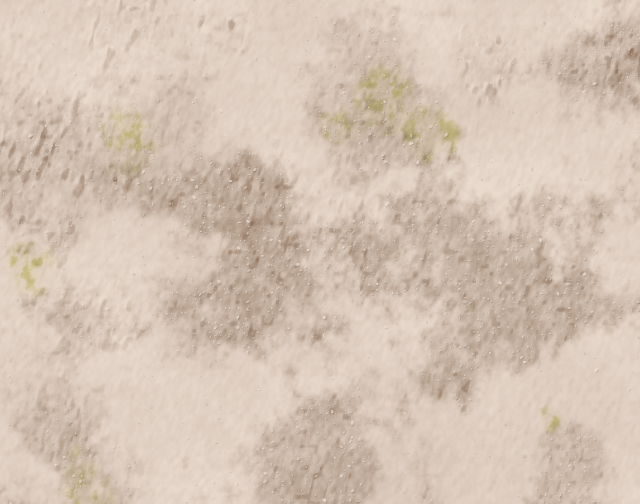
Write a Shadertoy shader that draws this texture.

```glsl
const vec3 SHADOW = vec3(0.63, 0.53, 0.45);
const vec3 SAND = vec3(0.893, 0.832, 0.782);
const vec3 MOSS = vec3(0.60, 0.56, 0.34);
const vec3 PEBBLE = vec3(0.93, 0.88, 0.83);
const float SOIL_DEPTH = 0.47;
const float PIT_DEPTH = 0.42;
const float FINE_GRAIN = 0.20;
const float COARSE_GRAIN = 0.62;
const float LEAN = 0.25;

// Broad zones: centre x, centre y, radius, strength
const vec4 SOIL[10] = vec4[10](
    vec4(0.53, 0.44, 0.23, 1.0), vec4(0.99, 0.45, 0.24, 1.0),
    vec4(0.63, 0.07, 0.21, 0.9), vec4(1.25, 0.87, 0.19, 0.8),
    vec4(0.72, 0.77, 0.17, 0.55), vec4(0.32, 0.72, 0.17, 0.5),
    vec4(0.04, 0.68, 0.15, 0.45), vec4(0.11, 0.21, 0.15, 0.45),
    vec4(0.18, 0.01, 0.14, 0.6), vec4(1.12, 0.01, 0.14, 0.6));
const vec4 PITTED[8] = vec4[8](
    vec4(0.05, 0.70, 0.19, 1.0), vec4(0.24, 0.97, 0.20, 0.7),
    vec4(0.20, 0.36, 0.10, 0.7), vec4(0.11, 0.24, 0.15, 0.7),
    vec4(0.46, 0.95, 0.09, 1.2), vec4(1.25, 0.88, 0.11, 0.9),
    vec4(0.96, 0.87, 0.08, 1.0), vec4(0.60, 0.55, 0.22, 0.6));
const vec3 TUFTS[7] = vec3[7](
    vec3(0.26, 0.73, 0.065), vec3(0.86, 0.74, 0.055), vec3(0.76, 0.81, 0.06),
    vec3(0.05, 0.47, 0.05), vec3(1.09, 0.17, 0.025), vec3(0.17, 0.02, 0.07),
    vec3(0.67, 0.75, 0.045));

float hash(vec2 p) {
    vec3 q = fract(p.xyx * 0.1031);
    q += dot(q, q.yzx + 33.33);
    return fract((q.x + q.y) * q.z);
}

float noise(vec2 p) {
    vec2 i = floor(p), f = fract(p);
    f = f * f * (3.0 - 2.0 * f);
    return mix(mix(hash(i), hash(i + vec2(1, 0)), f.x),
               mix(hash(i + vec2(0, 1)), hash(i + vec2(1, 1)), f.x), f.y);
}

float fbm(vec2 p) {
    float sum = 0.0, amp = 0.5;
    for (int i = 0; i < 5; i++) {
        sum += amp * noise(p);
        p = mat2(1.6, 1.2, -1.2, 1.6) * p + 17.3;
        amp *= 0.5;
    }
    return sum / 0.97;
}

// Soft zone whose rim is broken up by a noise value
float zone(vec2 p, vec4 z, float ragged) {
    float d = length(p - z.xy) / z.z + ragged;
    return z.w * (1.0 - smoothstep(0.45, 1.2, d));
}

// Scattered pebbles: x is coverage, y is a random brightness
vec2 pebbles(vec2 p, float cells, float density, float px) {
    vec2 g = p * cells, id = floor(g);
    vec2 centre = 0.3 + 0.4 * vec2(hash(id + 3.1), hash(id + 9.7));
    vec2 d = fract(g) - centre;
    float angle = 6.28 * hash(id + 21.4);
    d = mat2(cos(angle), sin(angle), -sin(angle), cos(angle)) * d;
    float radius = mix(0.10, 0.25, pow(hash(id + 5.5), 2.0));
    float edge = px * cells;
    float cover = 1.0 - smoothstep(radius - edge, radius + edge, length(d * vec2(1.0, 1.4)));
    return vec2(cover * step(hash(id + 14.2), density), hash(id + 30.6));
}

void mainImage(out vec4 fragColor, in vec2 fragCoord) {
    vec2 p = fragCoord / iResolution.y;
    float px = 0.7 / iResolution.y;
    vec2 leaning = vec2(p.x - LEAN * p.y, p.y);

    // Broad zones of bare soil and pitted sand
    float ragged = (fbm(p * 8.0) - 0.5) * 2.2 + (fbm(p * 38.0 + 7.0) - 0.5) * 0.9;
    float soil = 0.0, pitted = 0.0;
    for (int i = 0; i < 10; i++) soil = max(soil, zone(p, SOIL[i], ragged));
    for (int i = 0; i < 8; i++) pitted = max(pitted, zone(p, PITTED[i], ragged));
    float mottling = fbm(p * 22.0 + 40.0);
    soil *= 0.55 + 0.8 * mottling;

    // Tone runs from shadow at 0 to sand at 1
    float tone = 0.96 - SOIL_DEPTH * soil + 0.30 * (fbm(p * 5.0 + 60.0) - 0.5);

    // Grain, lit from one side and stretched along the lean
    vec2 q = leaning * vec2(125.0, 75.0);
    float slope = noise(q) - noise(q + vec2(0.6, -0.4));
    float grain = fbm(leaning * vec2(110.0, 70.0) + 11.0) - 0.5;
    float rough = clamp(soil + 0.4 * pitted, 0.0, 1.0);
    tone += mix(FINE_GRAIN, COARSE_GRAIN, rough) * (grain + 0.25 * slope);

    // Slanted pits with a pale lip
    vec2 s = leaning * vec2(78.0, 36.0) + 1.4 * fbm(p * 30.0);
    float pit = smoothstep(0.62, 0.88, noise(s));
    float lip = smoothstep(0.62, 0.88, noise(s + vec2(0.55, -0.2)));
    tone -= PIT_DEPTH * pitted * (pit - 0.3 * lip);
    tone -= 0.10 * pitted * mottling;
    float crumb = smoothstep(0.70, 0.92, noise(leaning * vec2(100.0, 70.0) + 80.0));
    tone -= 0.30 * crumb * (0.12 + rough);

    vec3 colour = mix(SHADOW, SAND, clamp(tone, -0.25, 1.08));

    // Sparse moss tufts
    float moss = 0.0;
    for (int i = 0; i < 7; i++) moss = max(moss, zone(p, vec4(TUFTS[i], 1.0), ragged * 0.6));
    float blades = smoothstep(0.42, 0.72, fbm(leaning * vec2(65.0, 48.0) + 90.0));
    colour = mix(colour, MOSS * (0.85 + 0.4 * tone), 0.65 * moss * (0.2 + blades));

    // Pebbles of two sizes, each with a small shadow
    for (int i = 0; i < 2; i++) {
        float cells = i == 0 ? 58.0 : 105.0;
        float density = 0.02 + 0.26 * smoothstep(0.15, 0.7, soil);
        vec2 at = p + 0.004 * noise(p * 90.0) + float(i) * 3.7;
        vec2 stone = pebbles(at, cells, density, px);
        vec2 shade = pebbles(at + vec2(-0.0015, 0.002), cells, density, px);
        colour *= 1.0 - 0.10 * shade.x;
        colour = mix(colour, PEBBLE * mix(0.86, 1.02, stone.y), 0.75 * stone.x);
    }

    fragColor = vec4(clamp(colour, 0.0, 1.0), 1.0);
}
```
